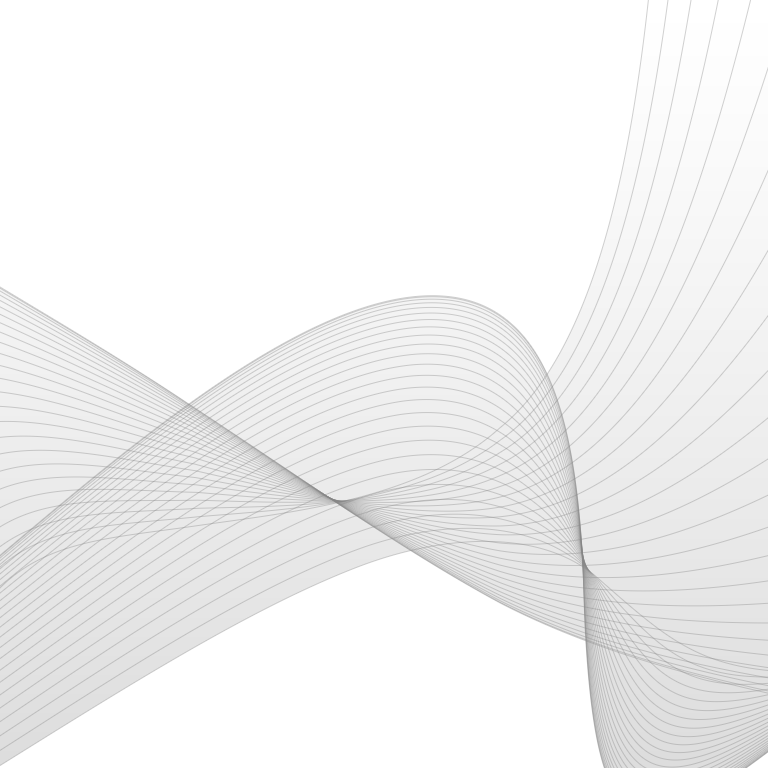
Reproduce this background procedurally as a WebGL 2 fragment shader.

```glsl
#version 300 es
precision highp float;

#define LINES 25
#define SPREAD 1.75
#define LINE_WIDTH 0.0013
#define LINE_ALPHA 0.38
#define LINE_GREY 0.52
#define FILL_GREY 0.865
#define FILL_CURVE 1.2
#define OVERRUN 1.15

uniform vec2 u_resolution;
out vec4 outColor;

// Guide curves: three joined cubic Beziers each, x always increasing
const vec2 FAN_LOW[10] = vec2[10](
  vec2(-0.026, 0.642), vec2(0.065, 0.587), vec2(0.156, 0.534), vec2(0.247, 0.473),
  vec2(0.371, 0.392), vec2(0.521, 0.285), vec2(0.651, 0.215),
  vec2(0.807, 0.134), vec2(1.003, 0.092), vec2(1.250, 0.049));
const vec2 FAN_HIGH[10] = vec2[10](
  vec2(-0.026, 0.203), vec2(0.039, 0.297), vec2(0.130, 0.297), vec2(0.260, 0.316),
  vec2(0.378, 0.333), vec2(0.547, 0.349), vec2(0.651, 0.443),
  vec2(0.792, 0.557), vec2(0.849, 0.870), vec2(0.867, 1.326));
const vec2 HUMP_OUTER[10] = vec2[10](
  vec2(-0.026, 0.255), vec2(0.156, 0.408), vec2(0.391, 0.615), vec2(0.563, 0.615),
  vec2(0.719, 0.615), vec2(0.753, 0.440), vec2(0.760, 0.232),
  vec2(0.772, -0.133), vec2(0.833, -0.107), vec2(1.029, 0.043));
const vec2 HUMP_INNER[10] = vec2[10](
  vec2(-0.026, -0.013), vec2(0.143, 0.092), vec2(0.319, 0.206), vec2(0.469, 0.263),
  vec2(0.586, 0.307), vec2(0.710, 0.310), vec2(0.781, 0.245),
  vec2(0.870, 0.167), vec2(0.911, 0.130), vec2(1.029, 0.125));

vec2 bezier(vec2 a, vec2 b, vec2 c, vec2 d, float t) {
  float u = 1.0 - t;
  return u * u * u * a + 3.0 * u * u * t * b + 3.0 * u * t * t * c + t * t * t * d;
}

vec2 bezierTangent(vec2 a, vec2 b, vec2 c, vec2 d, float t) {
  float u = 1.0 - t;
  return u * u * (b - a) + 2.0 * u * t * (c - b) + t * t * (d - c);
}

// Signed distance to one blended curve, positive above it
float curveDistance(vec2 p, vec2 from[10], vec2 to[10], float blend) {
  int k = 0;
  if (p.x > mix(from[3].x, to[3].x, blend)) k = 3;
  if (p.x > mix(from[6].x, to[6].x, blend)) k = 6;
  vec2 a = mix(from[k], to[k], blend);
  vec2 b = mix(from[k + 1], to[k + 1], blend);
  vec2 c = mix(from[k + 2], to[k + 2], blend);
  vec2 d = mix(from[k + 3], to[k + 3], blend);

  // Bisect for the curve parameter at this x
  float lo = 0.0;
  float hi = k == 6 ? OVERRUN : 1.0;
  for (int i = 0; i < 11; i++) {
    float mid = 0.5 * (lo + hi);
    if (bezier(a, b, c, d, mid).x < p.x) lo = mid; else hi = mid;
  }
  float t = 0.5 * (lo + hi);
  vec2 tangent = normalize(bezierTangent(a, b, c, d, t));
  vec2 offset = p - bezier(a, b, c, d, t);
  return tangent.x * offset.y - tangent.y * offset.x;
}

// Returns fill coverage and the light left after all lines of a band
vec2 band(vec2 p, float pixel, vec2 from[10], vec2 to[10]) {
  float above = -10.0;
  float below = 10.0;
  float clear = 1.0;
  float strength = LINE_ALPHA * min(1.0, LINE_WIDTH / pixel);
  float halfWidth = 0.5 * max(LINE_WIDTH, pixel);
  for (int i = 0; i < LINES; i++) {
    float blend = pow(float(i) / float(LINES - 1), SPREAD);
    float dist = curveDistance(p, from, to, blend);
    above = max(above, dist);
    below = min(below, dist);
    float ink = clamp((halfWidth - abs(dist)) / pixel + 0.5, 0.0, 1.0);
    clear *= 1.0 - strength * ink;
  }
  float fill = clamp(above / pixel + 0.5, 0.0, 1.0) * clamp(0.5 - below / pixel, 0.0, 1.0);
  return vec2(fill, clear);
}

void main() {
  vec2 p = gl_FragCoord.xy / u_resolution;
  float pixel = 1.0 / min(u_resolution.x, u_resolution.y);

  vec2 fan = band(p, pixel, FAN_LOW, FAN_HIGH);
  vec2 hump = band(p, pixel, HUMP_OUTER, HUMP_INNER);

  // Soft vertical gradient inside the bands, white elsewhere
  float sheet = mix(1.0, FILL_GREY, pow(1.0 - p.y, FILL_CURVE));
  float grey = mix(1.0, sheet, max(fan.x, hump.x));
  grey = mix(LINE_GREY, grey, fan.y * hump.y);
  outColor = vec4(vec3(grey), 1.0);
}
```
